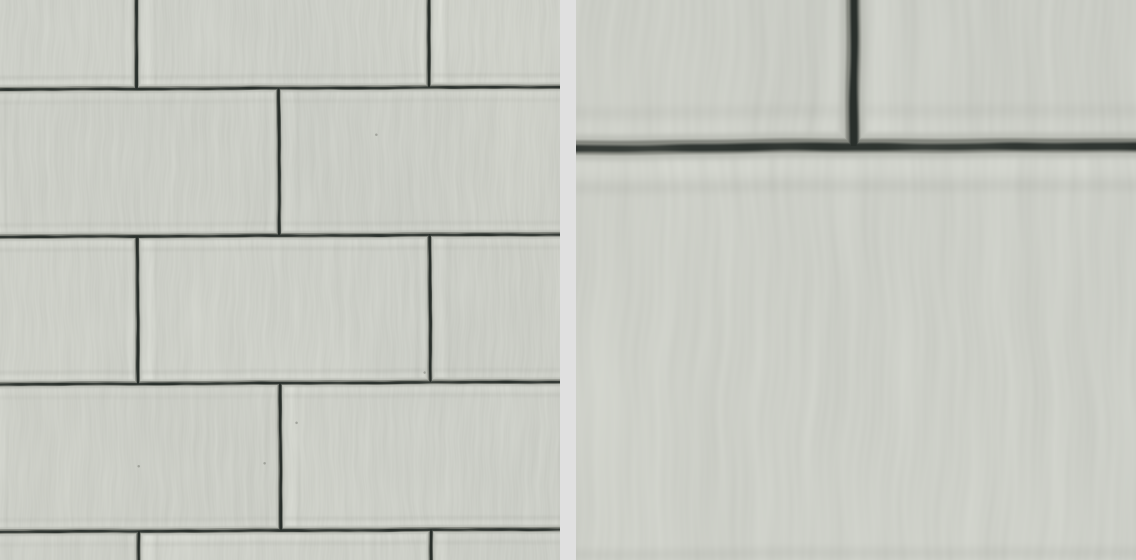
Left: the whole. Right: its middle third, enlarged.
A WebGL 1 fragment shader for this pattern:

```glsl
precision highp float;

uniform vec2 u_resolution;

const vec2 TILE_SIZE = vec2(0.5222, 0.2633);
const float FIRST_ROW_Y = 0.0508;
const float EVEN_ROW_X = 0.5012;
const float ODD_ROW_X = 0.2475;
const float TILT = 0.0046;

const vec3 GLAZE = vec3(0.802, 0.811, 0.782);
const vec3 GLAZE_SHADE = vec3(0.72, 0.73, 0.70);
const vec3 JOINT_EDGE = vec3(0.49, 0.50, 0.47);
const vec3 JOINT_CORE = vec3(0.16, 0.185, 0.17);
const vec3 SPECK = vec3(0.56, 0.57, 0.54);

float hash(vec2 p) {
  return fract(sin(dot(p, vec2(127.1, 311.7))) * 4375.85);
}

// Distance to the nearest scattered point
float cellular(vec2 p) {
  vec2 cell = floor(p);
  float nearest = 2.0;
  for (int j = -1; j <= 1; j++) {
    for (int i = -1; i <= 1; i++) {
      vec2 id = cell + vec2(float(i), float(j));
      vec2 point = id + vec2(hash(id), hash(id + 57.3));
      nearest = min(nearest, length(point - p));
    }
  }
  return nearest;
}

float waves(float t, float phase) {
  return 0.5 * sin(t + phase) + 0.3 * sin(2.3 * t + 1.7 * phase)
       + 0.2 * sin(5.1 * t - phase);
}

// Soft band centred on a position
float band(float x, float center, float halfWidth) {
  return 1.0 - smoothstep(0.0, halfWidth, abs(x - center));
}

// Coverage of a line with softened sides
float line(float d, float halfWidth, float softness) {
  return 1.0 - smoothstep(halfWidth - softness, halfWidth + softness, d);
}

// Fine upright streaks with a gentle sideways drift
float grain(vec2 p, float seed) {
  float x = p.x + 0.004 * waves(p.y * 17.0 + p.x * 9.0, seed * 6.3);
  float fine = cellular(vec2(x * 190.0, p.y * 9.0) + seed * 31.0) - 0.45;
  float broad = cellular(vec2(x * 55.0, p.y * 3.5) + seed * 73.0) - 0.45;
  float ripple = waves(x * 260.0, seed * 9.0 + 2.0 * sin(p.y * 11.0));
  return 0.025 * fine + 0.020 * broad + 0.004 * ripple;
}

// Light and shade where the face rolls down to the rim
float bevel(vec2 lower, vec2 upper, float strength) {
  float light = 0.030 * band(lower.x, 0.020, 0.013)
              + 0.016 * band(upper.y, 0.012, 0.009)
              + 0.014 * band(lower.y, 0.011, 0.007)
              + 0.014 * band(upper.x, 0.012, 0.008);
  float shade = 0.016 * band(lower.x, 0.034, 0.006)
              + 0.022 * band(upper.y, 0.024, 0.007)
              + 0.024 * band(lower.y, 0.021, 0.007)
              + 0.012 * band(upper.x, 0.023, 0.006);
  return (light - shade) * strength;
}

// Sparse pinholes in the glaze
float specks(vec2 p, float softness) {
  vec2 cell = floor(p * 10.0);
  vec2 center = (cell + 0.2 + 0.6 * vec2(hash(cell), hash(cell + 9.1))) / 10.0;
  float present = step(0.95, hash(cell + 41.7));
  return present * line(length(p - center), 0.0022, softness);
}

void main() {
  vec2 p = gl_FragCoord.xy / u_resolution;
  float pixel = 1.0 / min(u_resolution.x, u_resolution.y);
  float soft = max(0.0012, 0.6 * pixel);

  // Slight tilt and unevenly set edges
  vec2 wall = p + TILT * vec2(p.y, -p.x);
  wall += 0.0006 * vec2(waves(p.y * 23.0, 1.0), waves(p.x * 19.0, 2.0));

  // Staggered tile layout
  float row = floor((wall.y - FIRST_ROW_Y) / TILE_SIZE.y);
  float startX = mix(EVEN_ROW_X, ODD_ROW_X, mod(row, 2.0));
  float column = floor((wall.x - startX) / TILE_SIZE.x);
  vec2 tile = vec2(column, row);
  vec2 lower = wall - vec2(startX, FIRST_ROW_Y) - tile * TILE_SIZE;
  vec2 upper = TILE_SIZE - lower;
  vec2 edge = min(lower, upper);
  float seed = hash(tile + 13.0);

  // Glazed face
  vec3 color = GLAZE + 0.012 * (seed - 0.5);
  color += grain(p, seed) + bevel(lower, upper, 0.7 + 0.6 * seed);
  color += 0.006 * waves(p.x * 5.0, p.y * 3.0) * vec3(1.0, 0.9, 0.7);
  color = mix(color, SPECK, 0.7 * specks(p, soft));

  // Joint: rim shadow, worn grey edge, dark core
  float d = min(edge.x, edge.y);
  float wear = waves(p.x * 31.0 + p.y * 27.0, 3.0);
  color = mix(color, GLAZE_SHADE, 0.7 * line(d, 0.0075, 0.0025));
  color = mix(color, JOINT_EDGE, 0.9 * line(d, 0.0042, soft));
  vec2 coreOffset = vec2(lower.x < upper.x ? -0.0005 : 0.0005,
                         lower.y < upper.y ? 0.0006 : -0.0006);
  vec2 core = edge + coreOffset;
  float coreWidth = 0.0021 + 0.0004 * wear;
  float dark = max(line(core.x, coreWidth + 0.0003, soft),
                   (0.9 + 0.1 * wear) * line(core.y, coreWidth, soft));
  color = mix(color, JOINT_CORE, dark);

  gl_FragColor = vec4(color, 1.0);
}
```
